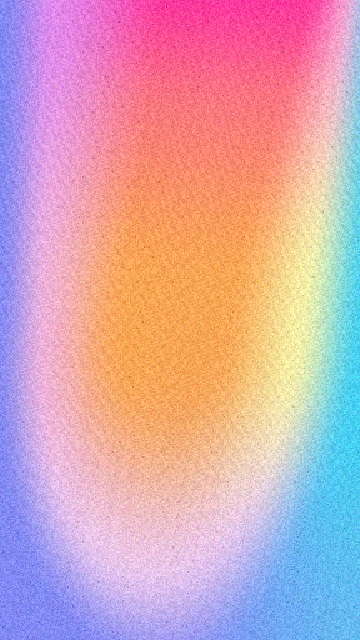
Write a WebGL 1 fragment shader that draws this background.

```glsl
precision highp float;

// A warm, leaning column of light, rounded at its foot, over a blue to cyan
// field. One radial depth blends core, rim and field; each of them shifts
// colour with height and side, and fine film grain covers everything.

uniform vec2 u_resolution;

// Field
const vec3 BLUE = vec3(0.51, 0.54, 0.96);
const vec3 CYAN = vec3(0.28, 0.82, 0.95);
const vec3 SKY  = vec3(0.40, 0.73, 0.95);

// Core, from top to foot
const vec3 MAGENTA = vec3(1.00, 0.20, 0.63);
const vec3 CORAL   = vec3(0.99, 0.44, 0.52);
const vec3 ORANGE  = vec3(0.98, 0.65, 0.33);
const vec3 PEACH   = vec3(0.95, 0.68, 0.53);

// Rim, left and right, from top to foot
const vec3 ORCHID = vec3(0.88, 0.54, 0.93);
const vec3 PINK   = vec3(0.94, 0.70, 0.87);
const vec3 ROSE   = vec3(0.98, 0.68, 0.85);
const vec3 CREAM  = vec3(0.96, 0.95, 0.67);
const vec3 LILAC  = vec3(0.92, 0.78, 0.93);

// Shape, in fractions of the canvas
const float AXIS_TOP = 0.555;
const float AXIS_LEAN = 0.15;
const float HALF_WIDTH = 0.42;
const float TOP_FLARE = 0.055;
const float FOOT_START = 0.5;
const float FOOT_LENGTH = 0.46;

// Grain
const float GRAIN_ROWS = 512.0;
const float GRAIN_LUMA = 0.13;
const float GRAIN_CHROMA = 0.07;
const float SPECK_SHARE = 0.015;
const float SPECK_DEPTH = 0.10;

float hash(vec2 p) {
  return fract(sin(dot(p, vec2(12.9898, 78.233))) * 43758.5453);
}

vec3 coreColor(float down) {
  vec3 color = mix(MAGENTA, CORAL, smoothstep(-0.04, 0.17, down));
  color = mix(color, ORANGE, smoothstep(0.08, 0.45, down));
  return mix(color, PEACH, smoothstep(0.55, 0.82, down));
}

vec3 rimColor(float down, float side) {
  float middle = smoothstep(0.0, 0.45, down);
  vec3 color = mix(mix(ORCHID, PINK, middle), mix(ROSE, CREAM, middle), side);
  return mix(color, LILAC, smoothstep(0.55, 0.88, down));
}

vec3 fieldColor(vec2 uv) {
  vec3 right = mix(SKY, CYAN, smoothstep(0.0, 0.35, uv.y));
  return mix(BLUE, right, smoothstep(0.45, 1.0, uv.x));
}

vec3 grain(vec2 cell) {
  vec3 tint = vec3(hash(cell + 17.0), hash(cell + 43.0), hash(cell + 71.0)) - 0.5;
  float speck = step(1.0 - SPECK_SHARE, hash(cell + 101.0));
  return GRAIN_LUMA * (hash(cell) - 0.5) + GRAIN_CHROMA * tint - SPECK_DEPTH * speck;
}

void main() {
  vec2 uv = gl_FragCoord.xy / u_resolution;
  float down = 1.0 - uv.y;
  float top = clamp(1.0 - down / FOOT_START, 0.0, 1.0);

  // Depth is 0 on the axis and 1 on the outline
  float axis = AXIS_TOP - AXIS_LEAN * down;
  float across = (uv.x - axis) / (HALF_WIDTH + TOP_FLARE * top);
  float depth = length(vec2(across, max(down - FOOT_START, 0.0) / FOOT_LENGTH));
  float side = smoothstep(-0.5, 0.5, across);

  // The right edge sharpens towards the top while the left one spreads
  float rimStart = 0.3 + top * mix(-0.2, 0.32, side);
  float fieldEnd = mix(1.18, mix(1.28, 1.10, top), side);

  vec3 color = mix(coreColor(down), rimColor(down, side),
                   smoothstep(rimStart, 0.92, depth));
  color = mix(color, fieldColor(uv), smoothstep(0.82, fieldEnd, depth));

  color += grain(floor(gl_FragCoord.xy / u_resolution.y * GRAIN_ROWS));
  gl_FragColor = vec4(clamp(color, 0.0, 1.0), 1.0);
}
```
